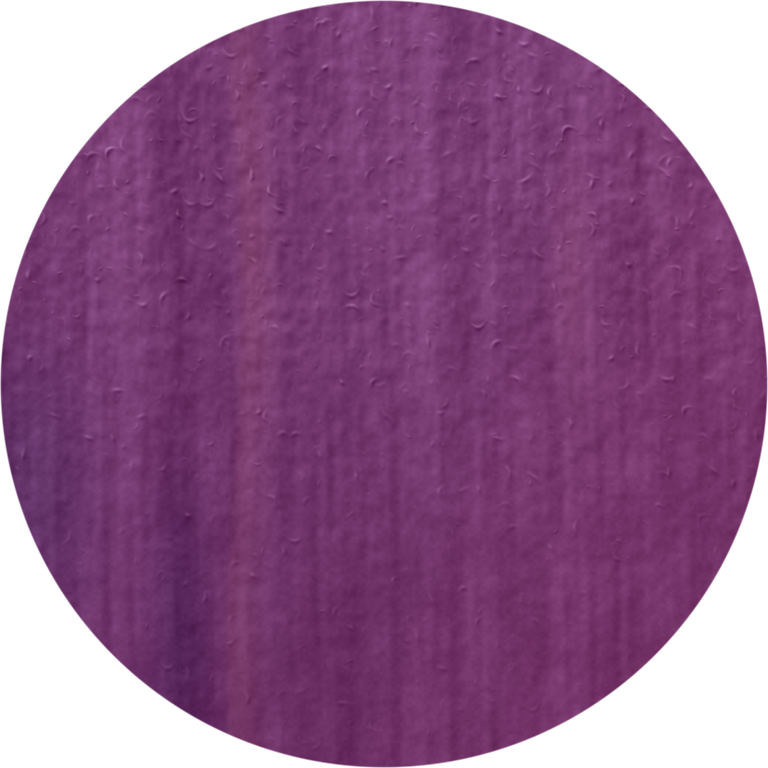
Write a three.js fragment shader that draws this texture.

```glsl
// A round disc of purple painted grain with soft vertical streaks and small raised flecks.
varying vec2 vUv;

const vec3 WHITE = vec3(1.0);
const vec3 PLUM = vec3(0.452, 0.218, 0.428);
const vec3 TONE_STEP = vec3(0.055, 0.053, 0.058);
const vec3 ROSE = vec3(0.53, 0.28, 0.45);
const vec3 INDIGO = vec3(0.34, 0.19, 0.40);
const vec3 FLECK_TINT = vec3(0.95, 1.0, 0.95);

float hash(vec2 p) {
  return fract(sin(dot(p, vec2(127.1, 311.7))) * 43758.5453);
}

float noise(vec2 p) {
  vec2 cell = floor(p);
  vec2 f = fract(p);
  f = f * f * (3.0 - 2.0 * f);
  float low = mix(hash(cell), hash(cell + vec2(1.0, 0.0)), f.x);
  float high = mix(hash(cell + vec2(0.0, 1.0)), hash(cell + vec2(1.0, 1.0)), f.x);
  return mix(low, high, f.y);
}

float fbm(vec2 p) {
  float sum = 0.0;
  float weight = 0.5;
  for (int i = 0; i < 4; i++) {
    sum += weight * noise(p);
    p = p * 2.03 + vec2(17.3, 9.1);
    weight *= 0.5;
  }
  return sum;
}

// Soft vertical band around a centre line
float band(float x, float centre, float width) {
  float d = (x - centre) / width;
  return exp(-d * d);
}

// Slope of a noise field, lit from the upper left
float relief(vec2 p, float scale) {
  vec2 q = p * vec2(scale, scale * 0.85);
  return noise(q + vec2(0.3, -0.35)) - noise(q - vec2(0.3, -0.35));
}

float stroke(vec2 p, float angle, float halfLength, float width, float bend) {
  float c = cos(angle);
  float s = sin(angle);
  vec2 q = vec2(c * p.x + s * p.y, c * p.y - s * p.x);
  q.y += bend * q.x * q.x;
  q /= vec2(halfLength, width);
  return exp(-dot(q, q));
}

// Scattered curved chips, each with a lit ridge and a dark side
float flecks(vec2 p, float cells, float density) {
  vec2 g = p * cells;
  vec2 home = floor(g);
  float sum = 0.0;
  for (int j = -1; j <= 1; j++) {
    for (int i = -1; i <= 1; i++) {
      vec2 id = home + vec2(float(i), float(j));
      float pick = hash(id + 3.7);
      vec2 centre = id + vec2(hash(id + 11.3), hash(id + 27.9));
      float angle = 6.283 * hash(id + 41.1);
      float size = mix(0.12, 0.32, hash(id + 53.5));
      float bend = mix(-2.2, 2.2, hash(id + 67.7));
      float power = hash(id + 79.3);
      power = mix(0.25, 1.0, power * power);
      vec2 d = g - centre;
      float ridge = stroke(d, angle, size, 0.085, bend);
      float shade = stroke(d + vec2(-0.07, 0.13), angle, size, 0.11, bend);
      sum += step(pick, density) * power * (ridge - 0.65 * shade);
    }
  }
  return sum;
}

// Broad light and dark streaks running down the board
float streakTone(vec2 p) {
  float x = p.x + 0.012 * (noise(p * vec2(4.0, 3.0)) - 0.5);
  float tone = 1.3 * (fbm(vec2(x * 22.0, p.y * 1.4)) - 0.47);
  tone += 1.1 * (noise(vec2(x * 95.0, p.y * 5.0)) - 0.5);
  tone += 0.65 * band(x, 0.14, 0.035) + 0.5 * band(x, 0.555, 0.018);
  tone += 0.65 * band(x, 0.745, 0.025) - 0.6 * band(x, 0.235, 0.045);
  return tone + 1.0 * (p.y - 0.52);
}

// Rose strip with a crisp left edge and a feathered right edge
float roseStrip(vec2 p) {
  float edge = 0.303 + 0.01 * sin(p.y * 7.0 - 2.6) + 0.004 * (noise(p * 18.0) - 0.5);
  float x = p.x - edge;
  float strip = smoothstep(-0.007, 0.008, x) * (1.0 - smoothstep(0.018, 0.062, x));
  return strip * mix(0.55, 0.9, noise(vec2(p.x * 30.0, p.y * 9.0)));
}

vec3 paint(vec2 p) {
  float rough = mix(0.45, 1.0, smoothstep(0.1, 0.9, p.y));
  float tone = streakTone(p) + 1.1 * (fbm(p * 28.0) - 0.47);
  tone += rough * (1.0 * relief(p, 75.0) + 0.65 * relief(p + 5.0, 150.0));
  tone += 0.45 * (noise(p * 260.0) - 0.5);

  // Hue drifts: indigo at the lower left, rose along the streaks
  vec3 base = mix(PLUM, INDIGO, 0.55 * band(p.x, 0.03, 0.1) * band(p.y, 0.36, 0.2));
  base = mix(base, INDIGO, 0.45 * band(p.x, 0.235, 0.045) * band(p.y, 0.15, 0.25));
  base = mix(base, ROSE, 0.8 * roseStrip(p));
  base = mix(base, ROSE, 0.4 * band(p.x, 0.745, 0.02) * band(p.y, 0.64, 0.13));
  base += vec3(0.012, -0.008, -0.012) * smoothstep(0.4, 1.0, p.x - 0.4 * p.y + 0.2);

  float chips = 0.2 * flecks(p, 38.0, 0.12 + 0.4 * rough * rough);
  chips += 0.12 * flecks(p + 3.1, 60.0, 0.3 * rough);
  return base + TONE_STEP * tone + FLECK_TINT * chips * rough;
}

void main() {
  float disc = 1.0 - smoothstep(0.4975, 0.5005, length(vUv - 0.5));
  gl_FragColor = vec4(mix(WHITE, paint(vUv), disc), 1.0);
}
```
